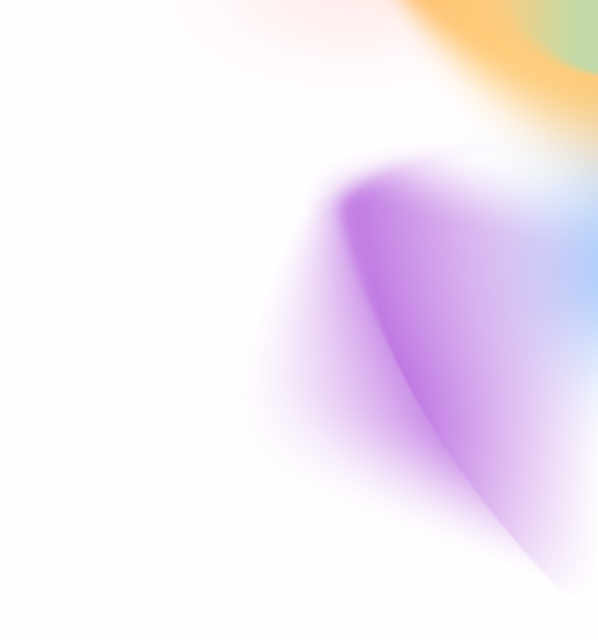
Reproduce this background procedurally as a WebGL 1 fragment shader.

```glsl
precision highp float;
// Soft violet petal with a sharp crease, beside blurred blue, orange and green glows on white.

uniform vec2 u_resolution;

// Colours
const vec3 WHITE  = vec3(1.0, 0.995, 1.0);
const vec3 VIOLET = vec3(0.745, 0.46, 0.885);
const vec3 BLUE   = vec3(0.64, 0.78, 0.98);
const vec3 ORANGE = vec3(1.0, 0.81, 0.49);
const vec3 GREEN  = vec3(0.76, 0.86, 0.66);
const vec3 PINK   = vec3(1.0, 0.935, 0.925);

// Petal, in canvas heights with y measured from the top
const vec2  PETAL_TOP    = vec2(0.544, 0.336);
const float PETAL_LENGTH = 0.56;
const vec2  CREASE_BEND  = vec2(0.1016, 0.2044);
const vec2  CAP_SIZE     = vec2(0.091, 0.0716);
const float PETAL_RIGHT  = 0.9375;
const float SHADE_LEVEL  = 0.78;

// Glows
const vec2 BLUE_CENTRE = vec2(1.01, 0.417);
const vec2 BLUE_RADII  = vec2(0.169, 0.163);
const vec2 PINK_CENTRE = vec2(0.547, -0.013);
const vec2 PINK_RADII  = vec2(0.195, 0.104);

// Orange arc
const vec2 ARC_START = vec2(0.677, 0.258);
const vec2 ARC_BEND  = vec2(0.215, 0.091);

float glow(vec2 p, vec2 centre, vec2 radii) {
    vec2 q = (p - centre) / radii;
    return exp(-dot(q, q));
}

// Opacity of the petal: a lit face to the right, a wide shade to the left
float petal(vec2 p) {
    float t = (p.y - PETAL_TOP.y) / PETAL_LENGTH;
    float cap = clamp((PETAL_TOP.y - p.y) / CAP_SIZE.y, 0.0, 1.6);
    float crease = PETAL_TOP.x + t * (CREASE_BEND.x + CREASE_BEND.y * t)
                 + CAP_SIZE.x * cap * cap;
    float capSlope = 2.0 * cap * CAP_SIZE.x / CAP_SIZE.y;
    float d = (p.x - crease) / sqrt(1.0 + capSlope * capSlope);

    // Lit face, fading at its upper right and lower tip
    float faceWidth = max(PETAL_RIGHT - crease, 0.06);
    float face = 1.0 - clamp((p.x - crease) / faceWidth, 0.0, 1.0);
    face *= 0.98 * pow(1.0 - smoothstep(0.573, 0.9375, p.y), 0.6);
    face *= smoothstep(-0.039, 0.091, p.y - 0.247 - 0.25 * (p.x - 0.625));

    // Shade, widening downward to a slanted soft edge
    float shadeWidth = max(0.052, 0.07 + 0.75 * (p.y - 0.3255));
    float shade = SHADE_LEVEL * pow(1.0 - clamp(-d / shadeWidth, 0.0, 1.0), 1.5);
    float lowerEdge = 0.716 + 0.342 * (p.x - 0.3385);
    shade *= smoothstep(-0.026, 0.169, lowerEdge - p.y);
    shade *= smoothstep(0.208, 0.339, p.y);

    float softness = mix(0.028, 0.004, smoothstep(0.325, 0.585, p.y));
    return mix(shade, face, smoothstep(-softness, softness, d));
}

// Tint of the corner arc: orange below its rim, green above
vec3 cornerArc(vec2 p) {
    float u = (p.x - ARC_START.x) / ARC_START.y;
    float rim = u * (ARC_BEND.x - ARC_BEND.y * u);
    float slope = (ARC_BEND.x - 2.0 * ARC_BEND.y * u) / ARC_START.y;
    float d = (p.y - rim) / sqrt(1.0 + slope * slope);

    float spread = max(0.033, 0.035 + 0.25 * (p.x - 0.625));
    float fall = max(d, 0.0) / spread;
    float rimWidth = mix(0.078, 0.016, smoothstep(0.75, 0.935, p.x));
    float green = smoothstep(0.0, rimWidth, -d) * smoothstep(0.74, 0.93, p.x);
    return mix(vec3(1.0), mix(ORANGE, GREEN, green), exp(-fall * fall));
}

void main() {
    vec2 p = vec2(gl_FragCoord.x, u_resolution.y - gl_FragCoord.y) / u_resolution.y;

    // Layers multiply like translucent ink
    vec3 colour = WHITE;
    colour *= mix(vec3(1.0), PINK, glow(p, PINK_CENTRE, PINK_RADII));
    colour *= mix(vec3(1.0), BLUE, glow(p, BLUE_CENTRE, BLUE_RADII));
    colour *= cornerArc(p);
    colour *= mix(vec3(1.0), VIOLET, petal(p));

    gl_FragColor = vec4(colour, 1.0);
}
```
